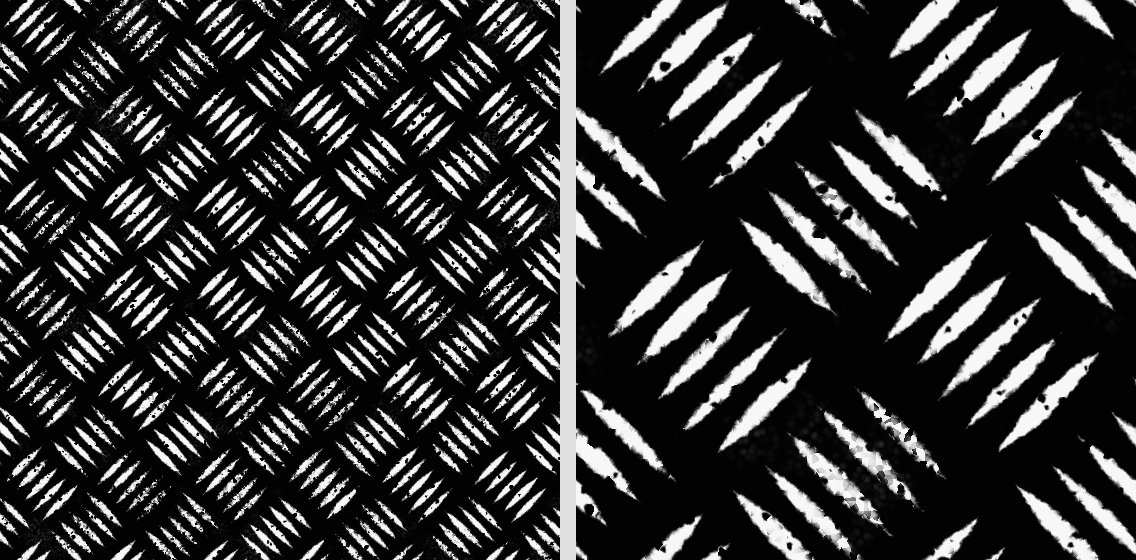
Left, the full canvas; right, a detail of the centre.
Give the GLSL for this texture map, as a WebGL 2 fragment shader.

```glsl
#version 300 es
precision highp float;
// Worn checker plate: groups of five pale slanted ribs, alternating in direction on black.

uniform vec2 u_resolution;
out vec4 outColor;

const vec2 PITCH = vec2(0.168, 0.163);    // spacing of groups with equal slant
const vec2 ORIGIN = vec2(0.074, -0.030);  // centre of the first group
const float RIB_SPACING = 0.0236;
const float RIB_LENGTH = 0.043;           // half length
const float RIB_WIDTH = 0.0062;           // half width
const vec3 PLATE = vec3(0.008);
const vec3 PAINT = vec3(0.97);

vec2 hash2(vec2 p) {
    vec3 q = fract(p.xyx * vec3(0.1031, 0.1030, 0.0973));
    q += dot(q, q.yzx + 33.33);
    return fract((q.xx + q.yz) * q.zy);
}

// Cellular noise: x = distance to the nearest point, y = its random value
vec2 cellular(vec2 p) {
    vec2 cell = floor(p);
    vec2 nearest = vec2(9.0, 0.0);
    for (int j = -1; j <= 1; j++) {
        for (int i = -1; i <= 1; i++) {
            vec2 id = cell + vec2(i, j);
            vec2 seed = hash2(id + 57.0);
            float d = length(id + seed - p);
            if (d < nearest.x) nearest = vec2(d, hash2(id + 171.0).x);
        }
    }
    return nearest;
}

// Layered sines, roughly -1 to 1
float waves(vec2 p) {
    float sum = 0.0;
    float amp = 0.5;
    for (int i = 0; i < 4; i++) {
        sum += amp * sin(p.x + 1.7 * sin(p.y * 0.8)) * cos(p.y + 1.3 * sin(p.x * 0.9));
        p = mat2(1.2, 1.6, -1.6, 1.2) * p + 3.1;
        amp *= 0.6;
    }
    return sum;
}

// Signed margin inside a pointed rib lying along y, positive inside
float ribMargin(vec2 p, float halfLength, float halfWidth) {
    float t = p.y / halfLength;
    return halfWidth * (1.0 - t * t) - abs(p.x);
}

// Margin of the group of ribs around p; the group id is returned in id
float ribGroup(vec2 p, out vec2 id) {
    vec2 q = (p - ORIGIN) / PITCH;
    id = floor(vec2(q.x + q.y, q.y - q.x) + 0.5);
    vec2 centre = ORIGIN + PITCH * 0.5 * vec2(id.x - id.y, id.x + id.y);
    vec2 d = p - centre - 0.004 * (hash2(id + 40.0) - 0.5);

    // Odd groups are mirrored, so slants alternate
    if (mod(id.x + id.y, 2.0) > 0.5) d.x = -d.x;
    vec2 local = vec2(d.y - d.x, d.x + d.y) * 0.70711;

    float k = clamp(floor(local.x / RIB_SPACING + 0.5), -2.0, 2.0);
    vec2 vary = hash2(id * 7.0 + k + 90.0);
    local.x -= k * RIB_SPACING;
    local.y -= 0.009 * (vary.x - 0.5);
    return ribMargin(local, RIB_LENGTH * mix(0.88, 1.06, vary.y),
                     RIB_WIDTH * mix(0.82, 1.12, vary.x));
}

// Paint left on the ribs: 0 worn off, 1 intact
float paintLeft(vec2 p, float wear) {
    vec2 chip = cellular(p * 105.0 + 0.3 * waves(p * 160.0));
    float radius = 0.5 * smoothstep(0.62 - 0.25 * wear, 1.1, chip.y);
    float chips = smoothstep(radius - 0.12, radius + 0.08, chip.x + 0.03);
    vec2 grain = cellular(p * 270.0);
    float mottle = smoothstep(0.0, 0.65, 1.05 - wear * (0.35 + 0.75 * grain.y));
    return chips * mottle;
}

void main() {
    vec2 p = gl_FragCoord.xy / u_resolution.y;
    float pixel = 1.0 / u_resolution.y;

    // Ribs with ragged edges
    vec2 id;
    vec2 warp = 0.0007 * vec2(waves(p * 230.0), waves(p.yx * 210.0 + 5.0));
    float margin = ribGroup(p + warp, id);
    margin += 0.0011 * waves(p * 420.0);
    float rib = smoothstep(-pixel, max(pixel, 0.0016), margin);

    // Wear differs by group and by broad patches, and is worst at the rib edges
    float patches = waves(p * 24.0 + 2.0);
    float wear = 0.40 + 0.45 * (hash2(id + 13.0).y - 0.4) + 0.5 * patches;
    wear += 0.35 * (1.0 - smoothstep(0.0, 0.004, margin));
    wear = clamp(wear, 0.0, 1.15);
    float paint = rib * paintLeft(p, wear);

    // Faint dust in the gaps
    vec2 speck = cellular(p * 210.0 + 30.0);
    float dustArea = smoothstep(0.15, 0.75, waves(p * 19.0 + 8.0));
    float dust = 0.22 * dustArea * speck.y * smoothstep(0.7, 0.1, speck.x);

    outColor = vec4(mix(PLATE + dust, PAINT, paint), 1.0);
}
```
